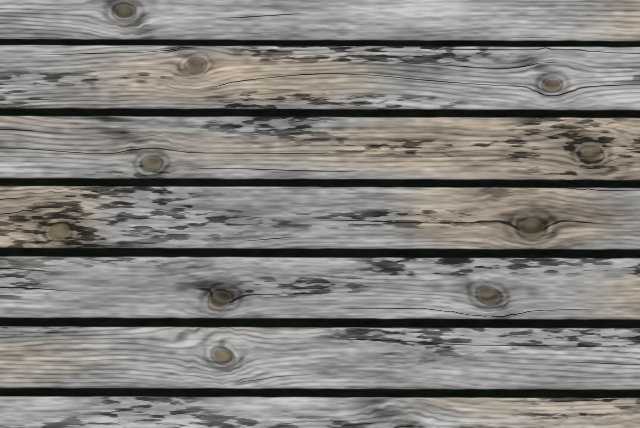
Reproduce this texture procedurally as a Shadertoy shader.

```glsl
// Weathered grey deck boards with knots, flowing grain, dark flecks and black gaps.

const float PITCH = 0.1635;      // board plus gap, in canvas heights
const float FIRST_GAP = 0.0985;  // first gap centre, measured from the top
const float TILT = 0.003;        // slight fall of the boards to the right
const float TAU = 6.2831853;

const vec3 GAP_BLACK = vec3(0.055, 0.065, 0.055);
const vec3 WOOD_DARK = vec3(0.17, 0.165, 0.16);
const vec3 WOOD_LIGHT = vec3(0.76, 0.76, 0.755);
const vec3 KNOT_BROWN = vec3(0.43, 0.39, 0.31);
const vec3 WARM_TINT = vec3(1.04, 0.97, 0.88);

// Integer hash of a lattice cell, 0 to 1
float hash(vec2 cell) {
    uvec2 q = uvec2(ivec2(floor(cell))) * uvec2(1597u, 3812u) + 7919u;
    uint n = (q.x ^ (q.y * 2741u)) * 747796u + 28913u;
    n = ((n >> ((n >> 28u) + 4u)) ^ n) * 277803u;
    n = (n ^ (n >> 15u)) * 73109u;
    return float((n ^ (n >> 13u)) & 65535u) / 65535.0;
}

// Smooth value noise
float noise(vec2 p) {
    vec2 i = floor(p), f = fract(p);
    f = f * f * (3.0 - 2.0 * f);
    float low = mix(hash(i), hash(i + vec2(1, 0)), f.x);
    float high = mix(hash(i + vec2(0, 1)), hash(i + vec2(1, 1)), f.x);
    return mix(low, high, f.y);
}

float fbm(vec2 p) {
    return 0.57 * noise(p) + 0.29 * noise(p * 2.1 + 17.0) + 0.14 * noise(p * 4.3 + 41.0);
}

float bell(float x) { return exp(-x * x); }

// Bends the grain coordinate around one knot; returns (grain shift, core, rim, smudge)
vec4 knot(vec2 pos, float board, float cell) {
    vec2 key = vec2(board * 5.0 + 3.0, cell * 7.0 + 2.0);
    float present = step(0.12, hash(key));
    vec2 centre = vec2(0.75 * (cell + 0.15 + 0.7 * hash(key + 11.0)),
                       0.075 * (hash(key + 23.0) - 0.5));
    float size = mix(0.014, 0.024, hash(key + 37.0));
    vec2 d = pos - centre;
    d.y += d.x * 0.4 * (hash(key + 51.0) - 0.5);
    float r = length(d * vec2(0.72, 1.0)) / size;
    r *= 0.9 + 0.2 * noise(d * 60.0 + key);
    float shift = size * 0.9 * exp(-0.3 * r * r) - d.y * 0.85 * exp(-0.1 * r * r);
    float core = 1.0 - smoothstep(0.75, 1.0, r);
    float rim = bell((r - 1.05) * 4.5) + 0.45 * bell((r - 1.75) * 4.0);
    float smudge = bell((d.x + d.y * 0.9) / (size * 2.6)) * smoothstep(0.8, 1.8, r);
    return present * vec4(shift, core, rim, smudge);
}

// Thin splits that follow the grain for part of its length
float cracks(float x, float grain, float board) {
    float lane = grain * 26.0 + 0.35 * noise(vec2(x * 4.0, board * 9.0));
    float dist = abs(fract(lane) - 0.5) / 26.0;
    float run = smoothstep(0.62, 0.75, noise(vec2(x * 3.2, floor(lane) * 3.7 + board * 31.0)));
    return run * (1.0 - smoothstep(0.0003, 0.002, dist));
}

vec3 boardColour(vec2 pos, float board) {
    vec2 seed = vec2(board * 19.0, board * 43.0) + 60.0;
    vec4 knots = vec4(0.0);
    for (int i = 0; i < 2; i++) knots += knot(pos, board, float(i));

    // Grain coordinate: across the board, arched by slow noise and by knots
    float grain = pos.y + knots.x + 0.035 * noise(pos * vec2(2.4, 9.0) + seed);

    // Growth rings, fibres and uneven bleaching
    float wave = 0.5 + 0.5 * cos(TAU * (grain * 88.0 + noise(pos * vec2(7.0, 30.0) + seed)));
    float ringPower = smoothstep(0.25, 0.8, noise(pos * vec2(2.2, 11.0) + seed + 5.0));
    float rings = pow(wave, 2.5) * (0.25 + 0.75 * ringPower);
    float fibre = fbm(vec2(pos.x * 9.0, grain * 95.0) + seed);
    float fine = noise(vec2(pos.x * 45.0, pos.y * 210.0) + seed);
    float bleach = fbm(pos * vec2(3.0, 15.0) + seed + 29.0);

    // Dark flecks gathered in patches, broken into short streaks
    float patchArea = smoothstep(0.52, 0.78, noise(pos * vec2(3.0, 17.0) + seed + 83.0));
    float streaks = smoothstep(0.46, 0.66, fbm(vec2(pos.x * 24.0, pos.y * 120.0) + seed));
    float wisps = knots.w * smoothstep(0.35, 0.75, fbm(vec2(pos.x * 14.0, grain * 70.0) + seed));

    float tone = 0.78 + 0.06 * (hash(seed) - 0.5);
    tone += 0.5 * (fibre - 0.5) + 0.22 * (fine - 0.5) + 0.38 * (bleach - 0.5);
    tone -= 0.24 * rings + 0.55 * patchArea * streaks + 0.4 * wisps;
    tone -= 0.5 * cracks(pos.x, grain, board) + 0.38 * knots.z;
    vec3 wood = mix(WOOD_DARK, WOOD_LIGHT, clamp(tone, 0.0, 1.05));

    // Brown weathering and knot hearts
    float warmth = smoothstep(0.55, 0.8, noise(pos * vec2(1.7, 6.0) + seed + 7.0));
    wood *= mix(vec3(1.0), WARM_TINT, warmth);
    vec3 heart = KNOT_BROWN * (0.55 + 0.8 * fibre - 0.3 * wave);
    return mix(wood, heart, 0.85 * knots.y);
}

void mainImage(out vec4 fragColor, in vec2 fragCoord) {
    vec2 p = fragCoord / iResolution.y;
    float pixel = 1.0 / iResolution.y;

    // Board number from the top, and position measured from its centre line
    float row = (1.0 - p.y - FIRST_GAP - TILT * p.x) / PITCH + 1.0;
    float board = floor(row);
    vec2 pos = vec2(p.x, (0.5 - fract(row)) * PITCH);

    // Gap width differs from gap to gap; edges are slightly rough
    float gapHalf = mix(0.0065, 0.0105, hash(vec2(floor(row + 0.5), 71.0)));
    float rough = 0.0014 * (noise(vec2(p.x * 30.0, board * 13.0)) - 0.5);
    float inset = 0.5 * PITCH - abs(pos.y) - gapHalf + rough;
    float cover = smoothstep(-pixel, pixel, inset);

    // Worn rims: shaded below, pale above
    float rim = exp(-max(inset, 0.0) / 0.004);
    vec3 wood = boardColour(pos, board) * (1.0 + rim * (pos.y > 0.0 ? 0.08 : -0.28));

    vec3 gap = GAP_BLACK * (0.6 + 0.8 * fbm(p * vec2(30.0, 90.0)));
    fragColor = vec4(mix(gap, wood, cover), 1.0);
}
```
